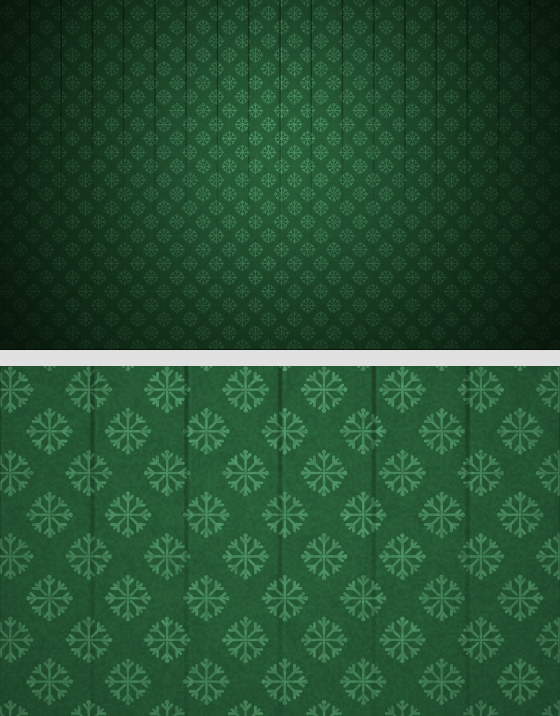
Top, the full canvas; bottom, a detail of the centre.
Write a WebGL 1 fragment shader that draws this pattern.

```glsl
precision highp float;
// Green wallpaper: half-drop rows of eight-armed snowflakes on vertical panels,
// lit by a soft central glow. Flakes are folded segment distances; seams fade
// downwards and value noise gives the paper its grain.
uniform vec2 u_resolution;

float hash(vec2 p) {
  vec3 h = fract(vec3(p.xyx) * 0.1031);
  h += dot(h, h.yzx + 33.33);
  return fract((h.x + h.y) * h.z);
}

float noise(vec2 p) {
  vec2 i = floor(p), f = fract(p);
  f = f * f * (3.0 - 2.0 * f);
  return mix(mix(hash(i), hash(i + vec2(1.0, 0.0)), f.x),
             mix(hash(i + vec2(0.0, 1.0)), hash(i + 1.0), f.x), f.y);
}

float segment(vec2 p, vec2 a, vec2 b) {
  vec2 ap = p - a, ab = b - a;
  return length(ap - ab * clamp(dot(ap, ab) / dot(ab, ab), 0.0, 1.0));
}

// Distance to a snowflake of unit radius, folded into one octant.
float snowflake(vec2 p) {
  p = abs(p);
  if (p.y > p.x) p = p.yx;
  float d = segment(p, vec2(0.0), vec2(0.92, 0.0)) - 0.055;
  d = min(d, segment(p, vec2(0.14), vec2(0.61)) - 0.055);
  d = min(d, segment(p, vec2(0.60, 0.0), vec2(0.82, 0.20)) - 0.065);
  d = min(d, segment(p, vec2(0.43), vec2(0.72, 0.43)) - 0.065);
  return min(d, length(p - vec2(0.93, 0.0)) - 0.10);
}

// Coverage of the flakes; neighbouring rows are checked since they interlock.
float flakes(vec2 p, float pixel) {
  vec2 pitch = vec2(0.0747, 0.03973);
  float radius = 0.0215, cover = 0.0;
  p -= vec2(-0.2195, 0.025);
  float nearest = floor(p.y / pitch.y + 0.5);
  for (int i = -1; i <= 1; i++) {
    float row = nearest + float(i);
    float x = p.x + 0.5 * pitch.x * mod(row, 2.0);
    float column = floor(x / pitch.x + 0.5);
    vec2 q = vec2(x - column * pitch.x, p.y - row * pitch.y);
    float d = snowflake(q / radius) * radius;
    float ink = 0.95 + 0.1 * hash(vec2(column, row) + 80.0);
    cover = max(cover, ink * smoothstep(0.55 * pixel, -0.55 * pixel, d));
  }
  return cover;
}

void main() {
  float pixel = 1.0 / u_resolution.y;
  vec2 p = (gl_FragCoord.xy - 0.5 * u_resolution) * pixel;

  // Central glow over dark paper
  vec2 fromGlow = p - vec2(0.0, 0.08);
  float glow = exp(-3.2 * dot(fromGlow, fromGlow));
  vec3 color = vec3(0.036, 0.110, 0.050) + vec3(0.120, 0.262, 0.172) * glow;

  // Worn flake print
  float wear = 0.8 + 0.4 * noise(p * 190.0 + 300.0);
  color += vec3(0.132, 0.18, 0.152) * flakes(p, pixel) * wear * (0.2 + 0.8 * glow);

  // Panel seams: dark groove, soft shadow and a thin lit edge
  float seam = mod(p.x + 0.04465, 0.0893) - 0.04465;
  float fade = 0.08 + 0.92 * smoothstep(-0.30, 0.45, p.y);
  float groove = 1.0 - smoothstep(0.0018 - 0.5 * pixel, 0.0018 + 0.7 * pixel, abs(seam));
  float shadow = exp(-abs(seam) * 190.0);
  float edge = 1.0 - smoothstep(0.0, 0.0015 + 0.5 * pixel, abs(seam - 0.0042));
  color *= 1.0 - fade * (0.30 * groove + 0.12 * shadow) + 0.12 * edge * fade;

  // Paper grain and faint mottling
  float grain = noise(p * 430.0 + 700.0) - 0.5;
  float mottle = noise(p * 75.0 + 200.0) - 0.5;
  color *= 1.0 + 0.15 * grain + 0.05 * mottle;

  // Dark lower border and shaded corners
  color *= mix(0.35, 1.0, smoothstep(0.0, 0.005, p.y + 0.5));
  color *= 1.0 - 0.25 * smoothstep(0.65, 0.95, length(p));
  gl_FragColor = vec4(color, 1.0);
}
```
